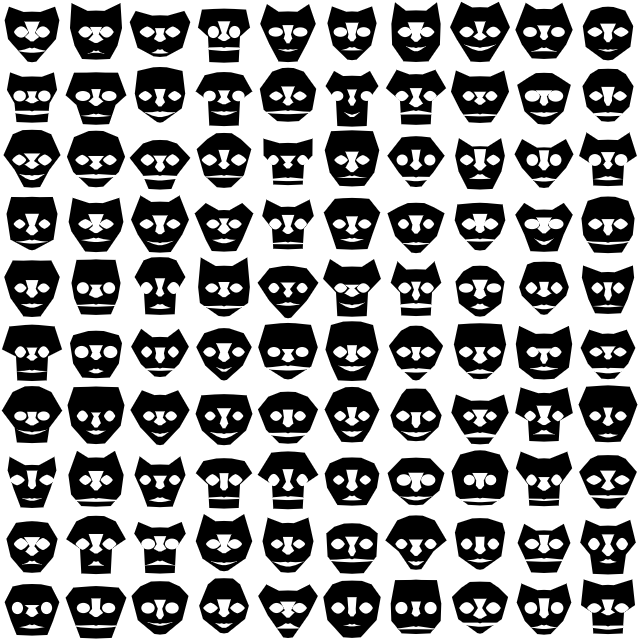
Give the GLSL for this pattern, as a Shadertoy shader.

```glsl
// Ten by ten grid of black cut-out masks on white, each with its own random features.
const float COUNT = 10.0;              // masks across and down
const float EAR_SHARE = 0.45;          // masks with pointed ears
const float STEM_SHARE = 0.16;         // masks with a narrow, straight jaw
const float BAND_SHARE = 0.35;         // mouths that cut through the whole jaw
const vec3 PAPER = vec3(1.0);
const vec3 INK = vec3(0.0);

// Random value between lo and hi, fixed for each cell and feature
float vary(vec2 cell, int feature, float lo, float hi) {
    uint h = uint(cell.x) * 1597u + uint(cell.y) * 51749u + uint(feature) * 94261u + 77u;
    h = (h ^ (h >> 15)) * 2246822519u;
    h = (h ^ (h >> 13)) * 3266489917u;
    h ^= h >> 16;
    return mix(lo, hi, float(h & 65535u) / 65535.0);
}

// Signed distance to a mirrored outline, given its right half from axis to axis
float outline(vec2 p, vec2 v[7]) {
    float dist = 9.0, side = 1.0;
    for (int i = 0; i < 6; i++) {
        vec2 a = v[i], e = v[i + 1] - a, w = p - a;
        dist = min(dist, length(w - e * clamp(dot(w, e) / max(dot(e, e), 1e-6), 0.0, 1.0)));
        if ((a.y > p.y) != (v[i + 1].y > p.y) && w.x < e.x * w.y / e.y) side = -side;
    }
    return side * dist;
}

float head(vec2 p, vec2 cell) {
    bool eared = vary(cell, 0, 0.0, 1.0) < EAR_SHARE;
    bool stem = vary(cell, 1, 0.0, 1.0) < STEM_SHARE;
    float top = vary(cell, 2, 0.31, 0.485);
    float crown = eared ? top - vary(cell, 3, 0.06, 0.13) : top;
    float chin = vary(cell, 4, -0.47, -0.38);
    vec2 corner = eared ? vec2(vary(cell, 5, 0.28, 0.39), top)
                        : vec2(vary(cell, 5, 0.22, 0.36), top - vary(cell, 6, 0.0, 0.1));
    vec2 temple = vec2(vary(cell, 7, 0.38, 0.48), vary(cell, 8, 0.01, 0.19));
    vec2 jaw = vec2(vary(cell, 9, 0.27, 0.39), vary(cell, 10, -0.25, -0.11));
    float chinWidth = vary(cell, 11, 0.04, 0.25);
    if (stem) {
        jaw = vec2(0.25, -0.07);
        chinWidth = 0.23;
    }
    return outline(p, vec2[7](vec2(0.0, crown), vec2(vary(cell, 12, 0.08, 0.16), crown - 0.005),
        corner, temple, jaw, vec2(chinWidth, chin), vec2(0.0, chin - 0.01)));
}

// Ellipse, lens or soft diamond, as a power curve divided by its slope
float eye(vec2 p, vec2 cell) {
    float kind = vary(cell, 20, 0.0, 3.0);
    vec2 power = kind < 1.0 ? vec2(2.0) : kind < 2.0 ? vec2(2.0, 1.1) : vec2(1.35);
    vec2 radius = vec2(vary(cell, 21, 0.085, 0.12), vary(cell, 22, 0.07, 0.095));
    vec2 q = max(abs(p - vec2(vary(cell, 23, 0.165, 0.235), 0.0)) / radius, 1e-3);
    vec2 slope = power * pow(q, power - 1.0) / radius;
    return (dot(pow(q, power), vec2(1.0)) - 1.0) / max(length(slope), 1e-3);
}

// Hourglass with a pointed tip
float nose(vec2 p, vec2 cell) {
    float top = vary(cell, 30, 0.045, 0.17);
    float waist = vary(cell, 31, 0.03, 0.065);
    float waistY = vary(cell, 32, -0.04, 0.0);
    float flareY = vary(cell, 33, -0.12, -0.07);
    vec2 tip = vec2(0.02, flareY - vary(cell, 34, 0.04, 0.08));
    return outline(p, vec2[7](vec2(0.0, top), vec2(vary(cell, 35, 0.07, 0.13), top),
        vec2(waist, waistY), vec2(vary(cell, 36, 0.06, 0.115), flareY),
        tip, vec2(0.0, tip.y), vec2(0.0, tip.y)));
}

// Lips that bend up or down and taper to the corners
float mouth(vec2 p, vec2 cell) {
    bool band = vary(cell, 40, 0.0, 1.0) < BAND_SHARE;
    float width = band ? 0.48 : vary(cell, 41, 0.12, 0.25);
    float y = vary(cell, 42, -0.31, -0.25);
    float bend = vary(cell, 43, -0.04, 0.06);
    float upper = vary(cell, 44, 0.0, 0.035);
    float lower = vary(cell, 45, 0.02, 0.045);
    return outline(p, vec2[7](vec2(0.0, y + upper), vec2(0.035, y + upper + 0.012),
        vec2(width * 0.5, y + upper * 0.6 + bend * 0.4), vec2(width, y + bend),
        vec2(width * 0.5, y - lower * 0.7 + bend * 0.3), vec2(0.03, y - lower), vec2(0.0, y - lower)));
}

void mainImage(out vec4 fragColor, in vec2 fragCoord) {
    vec2 grid = fragCoord / iResolution.xy * COUNT;
    vec2 cell = mod(floor(grid), COUNT);
    vec2 p = fract(grid) - 0.5;
    p.x = abs(p.x);

    // Cut the features out of the head
    float holes = min(eye(p, cell), min(nose(p, cell), mouth(p, cell)));
    float mask = max(head(p, cell), -holes);

    float pixel = COUNT / iResolution.y;
    fragColor = vec4(mix(INK, PAPER, clamp(0.5 + mask / pixel, 0.0, 1.0)), 1.0);
}
```
